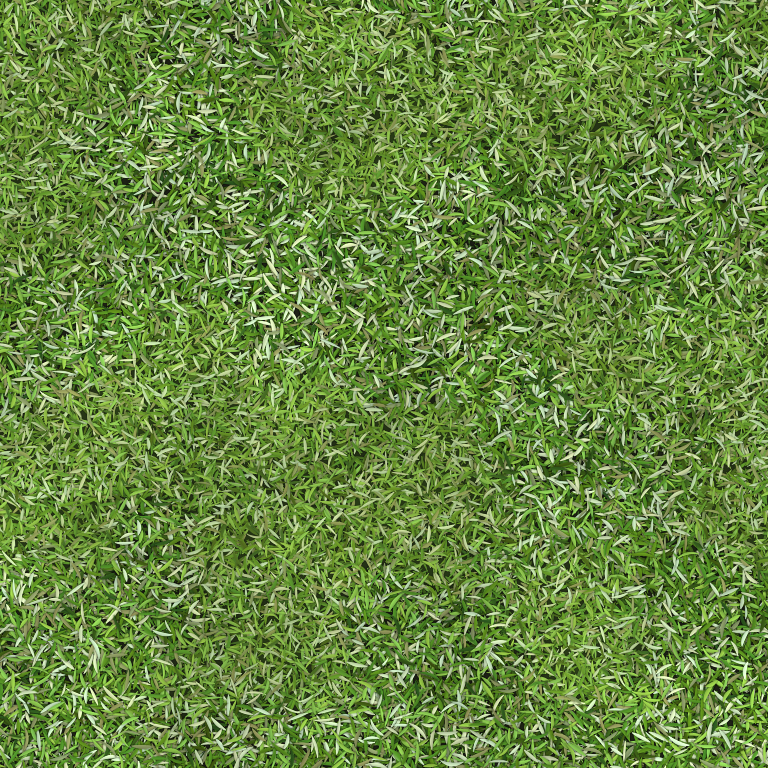
A Shadertoy shader for this texture:

```glsl
// Draws a sunlit lawn of short, tangled grass blades with soft yellowish patches.

const int LAYERS = 9;
const float CELLS = 62.0;          // blade cells across the canvas
const vec3 SOIL       = vec3(0.11, 0.12, 0.08);
const vec3 DARK_GREEN = vec3(0.21, 0.34, 0.09);
const vec3 MID_GREEN  = vec3(0.33, 0.55, 0.13);
const vec3 LIME       = vec3(0.55, 0.77, 0.30);
const vec3 DRY_OLIVE  = vec3(0.55, 0.59, 0.38);
const vec3 PALE       = vec3(0.80, 0.88, 0.71);
const vec3 PATCH_TINT = vec3(0.53, 0.64, 0.25);

vec3 hash3(vec3 p) {
    p = fract(p * vec3(0.1031, 0.1030, 0.0973));
    p += dot(p, p.yxz + 33.33);
    return fract((p.xxy + p.yxx) * p.zyx);
}

mat2 rotation(float angle) {
    float c = cos(angle), s = sin(angle);
    return mat2(c, s, -s, c);
}

// Soft cellular noise: smooth blobs around jittered points, 0 to 1
float blobs(vec2 p, float seed) {
    vec2 cell = floor(p);
    float sum = 0.0;
    for (int y = -1; y <= 1; y++)
    for (int x = -1; x <= 1; x++) {
        vec2 id = cell + vec2(x, y);
        vec3 h = hash3(vec3(id + 50.0, seed));
        vec2 offset = p - id - h.xy;
        float falloff = max(0.0, 1.0 - dot(offset, offset));
        sum += h.z * falloff * falloff;
    }
    return clamp(sum, 0.0, 1.0);
}

// Picks a blade colour; the thresholds set the share of each
vec3 bladeColor(float pick) {
    if (pick < 0.15) return DARK_GREEN;
    if (pick < 0.43) return MID_GREEN;
    if (pick < 0.56) return DRY_OLIVE;
    if (pick < 0.82) return LIME;
    return PALE;
}

// Signed distance to a bent blade with tapered ends, lying along x
float bladeDistance(vec2 q, float halfLength, float halfWidth, float bend) {
    q.y += bend * q.x * q.x;
    float along = q.x / halfLength;
    float side = abs(q.y) - halfWidth * (1.0 - 0.75 * along * along);
    return max(side, abs(q.x) - halfLength);
}

// Lays one scattered layer of blades over the colour below
vec3 addBlades(vec3 below, vec2 p, float layer, float depth, float patchy, float pixel) {
    vec3 color = below;
    vec2 cell = floor(p);
    for (int y = -1; y <= 1; y++)
    for (int x = -1; x <= 1; x++) {
        vec2 id = cell + vec2(x, y);
        vec3 place = hash3(vec3(id + 200.0, layer * 7.0 + 1.0));
        vec3 form  = hash3(vec3(id + 300.0, layer * 7.0 + 3.0));
        vec3 tone  = hash3(vec3(id + 400.0, layer * 7.0 + 5.0));

        vec2 q = rotation(place.z * 6.2832) * (p - id - place.xy);
        float halfLength = mix(0.50, 0.95, form.x) * mix(1.0, 0.8, patchy);
        float halfWidth = mix(0.085, 0.155, form.y) * mix(1.05, 0.85, patchy);
        float d = bladeDistance(q, halfLength, halfWidth, (form.z - 0.5) * 0.6);

        // Contact shadow, then the blade with one lit edge
        float shadow = 1.0 - smoothstep(0.0, 0.16, d);
        color *= 1.0 - 0.22 * shadow * (1.0 - 0.6 * patchy);
        vec3 blade = bladeColor(tone.x + 0.22 * (depth - 0.65));
        blade *= 0.92 + 0.16 * tone.y + 0.10 * clamp(q.y / halfWidth, -1.0, 1.0);
        blade += vec3(0.04, 0.0, -0.03) * (tone.z - 0.5) * 2.0;
        blade = mix(blade, PATCH_TINT, 0.35 * patchy);
        color = mix(color, blade, 1.0 - smoothstep(-0.6 * pixel, 0.6 * pixel, d));
    }
    return color;
}

void mainImage(out vec4 fragColor, in vec2 fragCoord) {
    vec2 uv = fragCoord / iResolution.y;
    float pixel = CELLS / iResolution.y;

    // Broad worn patches with ragged rims, and gentle light variation
    vec2 warp = 0.02 * sin(uv.yx * vec2(31.0, 27.0) + 2.0 * sin(uv * 19.0));
    float patchy = smoothstep(0.30, 0.85, blobs((uv + warp) * 5.5, 2.0));
    patchy *= 0.55 + 0.45 * blobs(uv * 17.0, 5.0);
    float light = 0.95 + 0.12 * blobs((uv - warp) * 7.0, 9.0);

    // Bare soil, then blades from the deepest layer to the top
    vec3 color = mix(SOIL, DARK_GREEN, 0.5 * patchy);
    for (int i = 0; i < LAYERS; i++) {
        float layer = float(i);
        float depth = layer / float(LAYERS - 1);
        vec2 p = rotation(layer * 1.7) * uv * CELLS + layer * 13.7;
        color = addBlades(color, p, layer, depth, patchy, pixel);
    }

    fragColor = vec4(clamp(color * light, 0.0, 1.0), 1.0);
}
```
